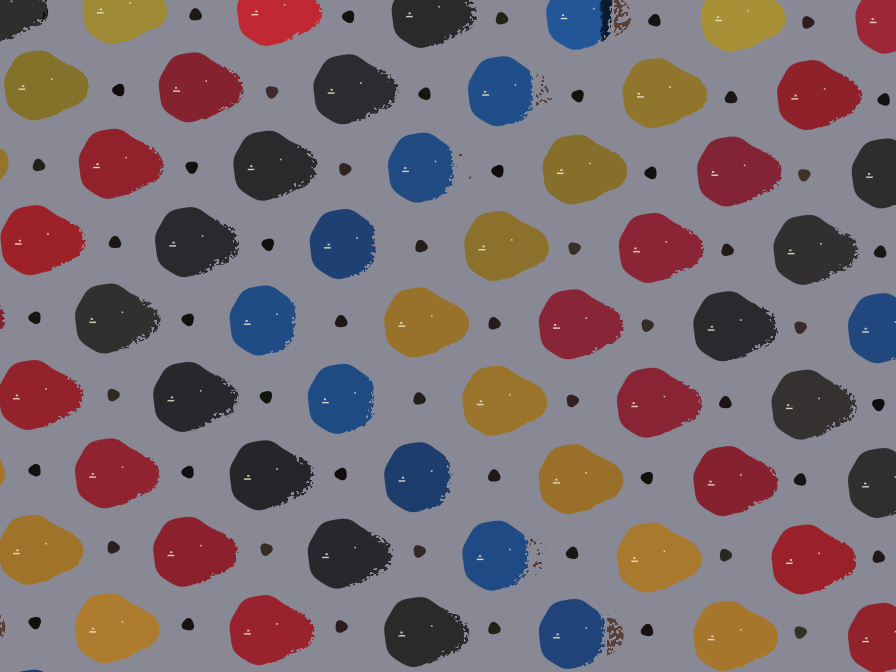
Give the GLSL for this pattern, as a Shadertoy shader.

```glsl
// Staggered rows of glossy pear-shaped drops in four paints, with small dark dots between them.
#define CANVAS_H   576.0   // canvas height in drawing units
#define DROP_PITCH 132.5   // spacing of drops along a row
#define DOT_PITCH  131.2   // spacing of dots along a row
#define ROW_PITCH  66.35
#define FIRST_ROW  6.6     // depth of the top row
#define TILT       0.0125  // downward slope of the rows
#define BODY_R     29.7
#define TAIL_R     16.5
#define DOT_R      5.2
#define FRAY       6.5     // raggedness of the right-hand edges
#define GROUND     vec3(0.533, 0.536, 0.58)
#define GLINT      vec3(0.96, 0.93, 0.84)

const vec3 PAINT_A[4] = vec3[4](vec3(0.53, 0.46, 0.175), vec3(0.61, 0.13, 0.16),
                                vec3(0.135, 0.15, 0.17), vec3(0.12, 0.24, 0.43));
const vec3 PAINT_B[4] = vec3[4](vec3(0.64, 0.46, 0.17), vec3(0.50, 0.14, 0.21),
                                vec3(0.205, 0.19, 0.18), vec3(0.12, 0.31, 0.54));

float hash(vec2 p) {
    return fract(sin(dot(p, vec2(127.1, 311.7))) * 43758.5);
}

// Cellular noise: the random value owned by the nearest jittered point.
float cellValue(vec2 p) {
    vec2 base = floor(p);
    float nearest = 9.0, value = 0.0;
    for (int j = -1; j <= 1; j++)
    for (int i = -1; i <= 1; i++) {
        vec2 c = base + vec2(i, j);
        float d = distance(p, c + vec2(hash(c), hash(c + 57.0)));
        if (d < nearest) { nearest = d; value = hash(c + 19.0); }
    }
    return value;
}

float smoothMin(float a, float b, float k) {
    float h = max(k - abs(a - b), 0.0) / k;
    return min(a, b) - h * h * k * 0.25;
}

float box(vec2 p, vec2 halfSize) {
    vec2 q = abs(p) - halfSize;
    return length(max(q, 0.0)) + min(max(q.x, q.y), 0.0);
}

float cover(float d, float aa) {
    return 1.0 - smoothstep(-aa, aa, d);
}

float bodyShape(vec2 p) {
    vec2 q = p + vec2(7.0, 0.0);
    float a = atan(q.y, q.x);
    return length(q) - BODY_R - 0.8 * sin(3.0 * a + 1.0) - 0.5 * sin(8.0 * a);
}

float dropShape(vec2 p) {
    return smoothMin(bodyShape(p), length(p - vec2(20.0, 1.0)) - TAIL_R, 10.0);
}

void mainImage(out vec4 fragColor, in vec2 fragCoord) {
    float unit = CANVAS_H / iResolution.y;
    float aa = 0.7 * unit;
    vec2 p = fragCoord * unit;
    p.y = CANVAS_H - p.y;

    // Row lookup, with alternate rows shifted by half a pitch
    float row = round((p.y - FIRST_ROW - TILT * p.x) / ROW_PITCH);
    float fromMiddle = abs(row - 4.0);
    float startX = mix(-32.0, 35.0, mod(row, 2.0)) + 1.6 * max(4.0 - row, 0.0);
    float rowY = FIRST_ROW + row * ROW_PITCH;
    vec3 color = GROUND;

    // Small dots
    float dotX = startX + 62.0;
    float k = round((p.x - dotX) / DOT_PITCH);
    dotX += k * DOT_PITCH;
    vec2 dotP = p - vec2(dotX, rowY + TILT * dotX + 4.0 - row);
    float dotSeed = hash(vec2(k, row) + 3.0);
    vec3 dotColor = mix(vec3(0.06, 0.03, 0.05), vec3(0.25, 0.17, 0.17), dotSeed * dotSeed);
    dotColor.g += 0.05 * hash(vec2(row, k) + 8.0);
    float dotD = length(dotP) - DOT_R + 0.5 * sin(3.0 * atan(dotP.y, dotP.x) + 6.0 * dotSeed);
    color = mix(color, dotColor, cover(dotD, aa));

    // Drop lookup; the paint order steps along the row and bends at the middle row
    float col = round((p.x - startX) / DROP_PITCH);
    float dropX = startX + col * DROP_PITCH;
    int paint = int(mod(col + 1.0 - floor(fromMiddle / 2.0), 4.0));
    if (row == 0.0 && col == 0.0) { dropX += 31.0; paint = 2; }  // displaced corner drop
    vec2 q = p - vec2(dropX, rowY + TILT * dropX);

    // Drop outline, frayed toward the lower right; blue drops lose their tail
    float grain = cellValue(p / 2.0);
    float frayAmount = paint == 0 ? 0.2 : paint == 1 ? 0.5 : 1.0;
    float fray = smoothstep(2.0, 26.0, q.x + 0.4 * q.y) * frayAmount * FRAY;
    float whole = dropShape(q);
    float d = paint == 3 ? max(bodyShape(q), q.x - 20.0) : whole;
    d += fray * (grain * grain - 0.1);

    // Paint variation between drops, brightest along the top row
    float seed = hash(vec2(col, row) + 11.0);
    float shift = paint == 0 ? clamp(row / 6.0 + 0.4 * seed - 0.2, 0.0, 1.0) : seed;
    vec3 dropColor = mix(PAINT_A[paint], PAINT_B[paint], shift);
    dropColor *= 0.94 + 0.12 * hash(vec2(row, col) + 29.0);
    if (row == 0.0 && paint != 2) dropColor *= 1.18;
    if (row == 0.0 && paint == 3) dropColor *= 1.0 - 0.7 * smoothstep(11.0, 14.0, q.x + 3.0 * grain);

    // Brown specks where a blue drop's tail has worn away
    if (paint == 3) {
        float specks = step(grain, 0.6 * pow(fromMiddle / 4.0, 5.0)) * step(22.0, q.x);
        color = mix(color, vec3(0.35, 0.25, 0.21), specks * cover(whole, aa));
    }
    color = mix(color, dropColor, cover(d, aa));

    // Tiny highlights
    float glint = box(q - vec2(-21.0, 3.0), vec2(2.8, 0.6));
    glint = min(glint, box(q - vec2(-19.5 - 3.0 * seed, 0.2), vec2(0.9, 0.7)));
    glint = min(glint, box(q - vec2(4.5, -5.5), vec2(0.6)));
    color = mix(color, mix(dropColor, GLINT, 0.85), cover(glint, aa));

    fragColor = vec4(color, 1.0);
}
```
